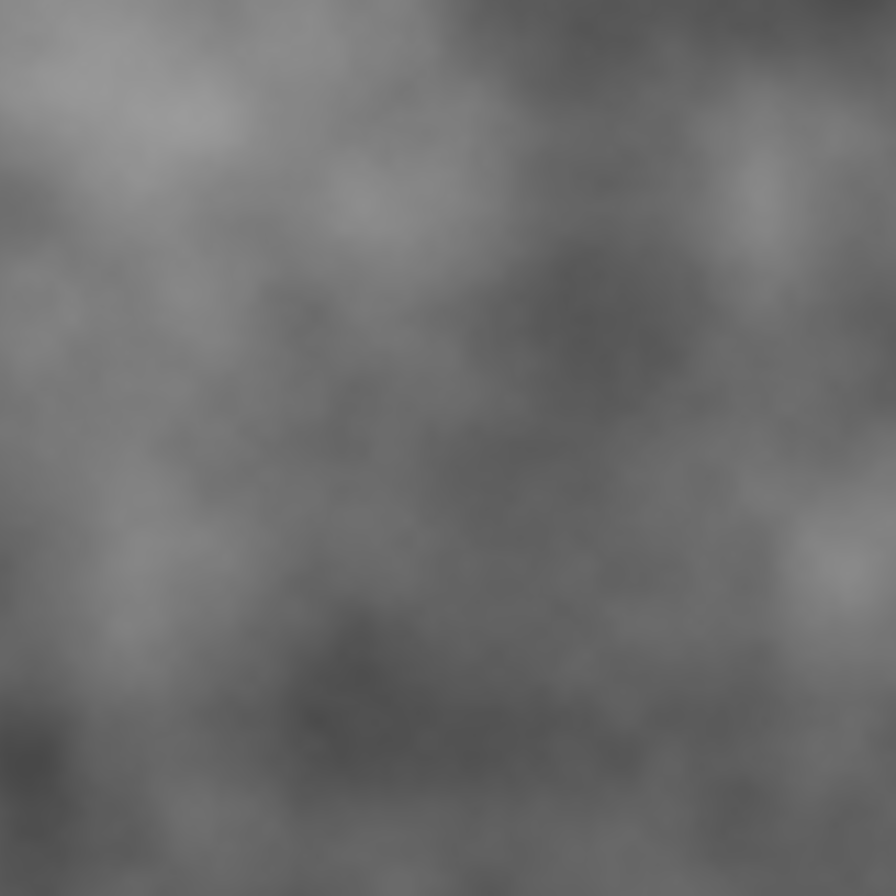
This texture is drawn by a Shadertoy shader. Its source:

```glsl
// Soft grey smoke: broad light and dark swells, with a bright bank at the
// upper left, overlaid with fractal value noise for the cloudy mottling.

#define BASE_GREY 0.415
#define NOISE_CELLS 5.0
#define NOISE_AMOUNT 0.12
#define OCTAVES 5
#define GAIN 0.48
#define SEED 17.0

float hash(vec2 p) {
    return fract(sin(dot(p, vec2(127.1, 311.7)) + SEED) * 43758.5453);
}

// Value noise with quintic easing, centred on zero
float valueNoise(vec2 p) {
    vec2 cell = floor(p);
    vec2 f = p - cell;
    f = f * f * f * (f * (f * 6.0 - 15.0) + 10.0);
    float low = mix(hash(cell), hash(cell + vec2(1.0, 0.0)), f.x);
    float high = mix(hash(cell + vec2(0.0, 1.0)), hash(cell + vec2(1.0, 1.0)), f.x);
    return mix(low, high, f.y) - 0.5;
}

float fractalNoise(vec2 p) {
    float sum = 0.0;
    float amplitude = 1.0;
    for (int i = 0; i < OCTAVES; i++) {
        sum += amplitude * valueNoise(p);
        p = p * 2.0 + vec2(13.7, 5.3);
        amplitude *= GAIN;
    }
    return sum;
}

// Gaussian patch with a separate radius along each axis
float swell(vec2 p, vec2 centre, vec2 radius) {
    vec2 d = (p - centre) / radius;
    return exp(-dot(d, d));
}

void mainImage(out vec4 fragColor, in vec2 fragCoord) {
    vec2 uv = fragCoord / iResolution.xy;

    // Gentle warp keeps the swells irregular
    vec2 warp = vec2(valueNoise(uv * 4.0 + 31.0), valueNoise(uv * 4.0 + 57.0));
    vec2 p = uv + 0.09 * warp;

    // Light banks
    float grey = BASE_GREY;
    grey += 0.205 * swell(p, vec2(0.10, 0.93), vec2(0.25, 0.24));
    grey += 0.055 * swell(p, vec2(0.42, 0.74), vec2(0.10, 0.18));
    grey += 0.075 * swell(p, vec2(0.88, 0.72), vec2(0.10, 0.13));
    grey += 0.080 * swell(p, vec2(0.97, 0.40), vec2(0.12, 0.16));
    grey += 0.055 * swell(p, vec2(0.17, 0.41), vec2(0.14, 0.20));

    // Dark hollows
    grey -= 0.080 * swell(p, vec2(0.65, 0.77), vec2(0.12, 0.18));
    grey -= 0.100 * swell(p, vec2(0.84, 1.00), vec2(0.22, 0.09));
    grey -= 0.110 * swell(p, vec2(0.00, 0.14), vec2(0.07, 0.13));
    grey -= 0.040 * swell(p, vec2(0.40, 0.18), vec2(0.14, 0.22));
    grey -= 0.030 * swell(p, vec2(0.78, 0.45), vec2(0.09, 0.16));

    // Cloudy mottling
    grey += NOISE_AMOUNT * fractalNoise(uv * NOISE_CELLS);

    fragColor = vec4(vec3(clamp(grey, 0.0, 1.0)), 1.0);
}
```
